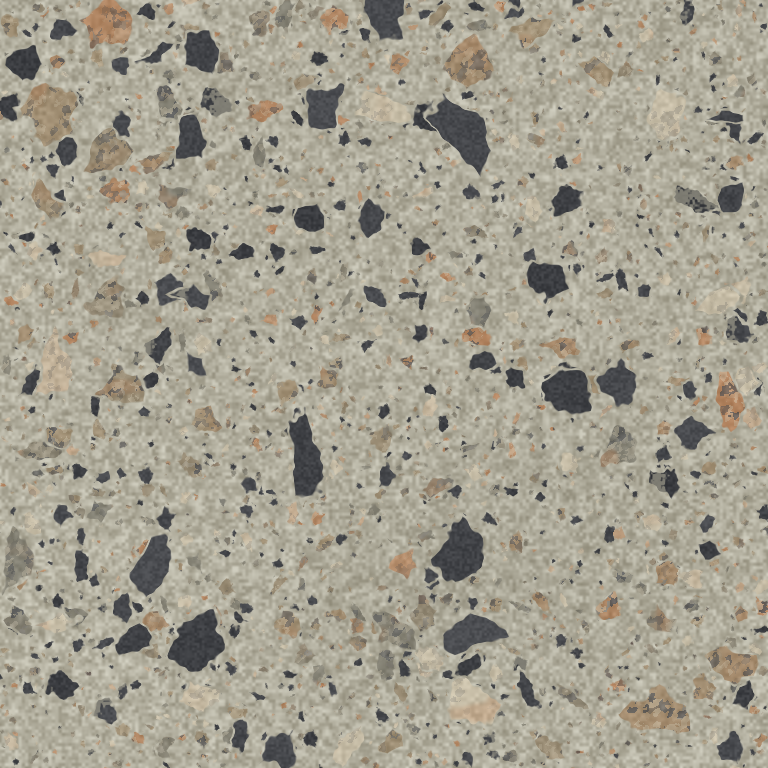
This texture is drawn by a Shadertoy shader. Its source:

```glsl
// Polished concrete terrazzo: sandy mortar with charcoal, granite and cream stone chips.
#define MORTAR vec3(0.695, 0.682, 0.618)
#define CHARCOAL vec3(0.255, 0.262, 0.278)
#define GREY_STONE vec3(0.50, 0.49, 0.44)
#define TAN_STONE vec3(0.61, 0.54, 0.43)
#define RUST_STONE vec3(0.70, 0.50, 0.35)
#define CREAM_STONE vec3(0.79, 0.75, 0.66)
#define GRAIN_CONTRAST 0.17
#define GRAIN_DENSITY 230.0
#define CRYSTAL_DENSITY 120.0
#define JITTER 0.62
#define EDGE_ROUGHNESS 0.13

const float TAU = 6.28318;

vec4 hash4(vec2 p) {
    vec4 q = fract(p.xyxy * vec4(0.1031, 0.1030, 0.0973, 0.1099));
    q += dot(q, q.wzxy + 33.33);
    return fract((q.xxyz + q.yzzw) * q.zywx);
}

float noise(vec2 p) {
    vec2 i = floor(p), f = fract(p);
    f = f * f * (3.0 - 2.0 * f);
    float low = mix(hash4(i).x, hash4(i + vec2(1, 0)).x, f.x);
    float high = mix(hash4(i + vec2(0, 1)).x, hash4(i + vec2(1, 1)).x, f.x);
    return mix(low, high, f.y);
}

// Random values of the nearest cellular point: one mineral crystal each
vec4 crystal(vec2 p) {
    vec2 cell = floor(p);
    vec4 nearest = vec4(0);
    float best = 9.0;
    for (int y = -1; y <= 1; y++)
    for (int x = -1; x <= 1; x++) {
        vec2 id = cell + vec2(x, y);
        vec4 h = hash4(id + 71.0);
        float d = length(id + h.xy - p);
        if (d < best) { best = d; nearest = h; }
    }
    return nearest;
}

// Convex chip with five randomly turned and shifted sides
float chip(vec2 p, float radius, vec2 seed) {
    float d = -9.0;
    for (int i = 0; i < 5; i++) {
        vec4 h = hash4(seed + float(i) * 17.3);
        float a = (float(i) + 0.65 * h.x) * TAU / 5.0;
        d = max(d, dot(p, vec2(cos(a), sin(a))) - radius * mix(0.6, 1.1, h.y));
    }
    return d;
}

// Distance to the closest chip of one size class; look receives its random traits
float chipLayer(vec2 uv, float count, float presence, out vec4 look) {
    vec2 g = uv * count, cell = floor(g);
    float best = 1.0;
    look = vec4(0);
    for (int y = -1; y <= 1; y++)
    for (int x = -1; x <= 1; x++) {
        vec2 id = cell + vec2(x, y), seed = id + count * 7.0;
        vec4 place = hash4(seed), form = hash4(seed + 53.0);
        if (place.x > presence) continue;
        vec2 p = g - id - 0.5 - JITTER * (place.yz - 0.5);
        float c = cos(TAU * form.x), s = sin(TAU * form.x);
        float stretch = mix(1.0, 1.65, form.y * form.y);
        p = mat2(c, s, -s, c) * p * vec2(1.0 / stretch, stretch);
        float d = chip(p, mix(0.12, 0.35, form.z), seed);
        if (d < best) { best = d; look = hash4(seed + 191.0); }
    }
    float rough = noise(g * 5.0) - 0.5 + 0.5 * (noise(g * 13.0) - 0.5);
    return (best + EDGE_ROUGHNESS * rough) / count;
}

vec3 mortar(vec2 uv) {
    float grain = noise(uv * GRAIN_DENSITY) - 0.5;
    grain += 0.6 * (noise(uv * GRAIN_DENSITY * 0.47 + 9.0) - 0.5);
    float cloud = sin(uv.x * 5.0 + 2.0 * sin(uv.y * 4.0)) + sin(uv.y * 9.0 - uv.x * 6.0);
    return MORTAR + GRAIN_CONTRAST * grain * vec3(0.96, 1.0, 1.05) + 0.009 * cloud;
}

vec3 charcoal(vec2 uv, vec4 look) {
    float speck = noise(uv * 310.0);
    vec3 color = CHARCOAL + 0.07 * (look.y - 0.4) + 0.09 * (speck - 0.5);
    // A few dark chips carry pale mineral patches
    float patchy = smoothstep(0.55, 0.75, noise(uv * 42.0) + 0.4 * (speck - 0.5));
    return mix(color, GREY_STONE * 1.2, patchy * step(0.84, look.z) * 0.7);
}

vec3 granite(vec2 uv, vec4 look) {
    vec3 color = mix(GREY_STONE, TAN_STONE, smoothstep(0.2, 0.6, look.y));
    color = mix(color, RUST_STONE, smoothstep(0.62, 0.75, look.y));
    color = mix(color, CREAM_STONE, smoothstep(0.78, 0.86, look.y));
    float stain = smoothstep(0.5, 0.8, noise(uv * 38.0 + look.w * 20.0));
    color = mix(color, RUST_STONE, 0.55 * stain * look.z);
    vec4 c = crystal(uv * CRYSTAL_DENSITY + noise(uv * 260.0));
    float flecked = look.y > 0.8 ? 0.2 : mix(0.45, 0.85, look.w);
    color = mix(color, CHARCOAL * 1.15, flecked * smoothstep(0.7, 0.9, c.z));
    color = mix(color, CREAM_STONE, 0.55 * flecked * smoothstep(0.65, 0.9, c.w));
    return color + 0.13 * (noise(uv * 190.0) - 0.5);
}

void mainImage(out vec4 fragColor, in vec2 fragCoord) {
    vec2 uv = fragCoord / iResolution.y;
    float pixel = 1.0 / iResolution.y;
    vec3 ground = mortar(uv), color = ground;
    // Size classes from sand to large chips: count, presence, charcoal share
    for (int i = 0; i < 4; i++) {
        vec3 size = i == 0 ? vec3(80, 0.30, 0.2) : i == 1 ? vec3(35, 0.42, 0.28)
                  : i == 2 ? vec3(17, 0.52, 0.38) : vec3(9, 0.64, 0.42);
        vec4 look;
        float d = chipLayer(uv, size.x, size.y, look);
        // A thin mortar seam keeps neighbouring chips apart
        color = mix(color, ground, 1.0 - smoothstep(0.003, 0.004 + pixel, d));
        float cover = 1.0 - smoothstep(-pixel, pixel, d);
        if (cover <= 0.0) continue;
        bool dark = look.x < size.z;
        vec3 stone = dark ? charcoal(uv, look) : granite(uv, look);
        color = mix(color, stone, cover * (dark ? 1.0 : 0.9));
    }
    fragColor = vec4(clamp(color, 0.0, 1.0), 1.0);
}
```
